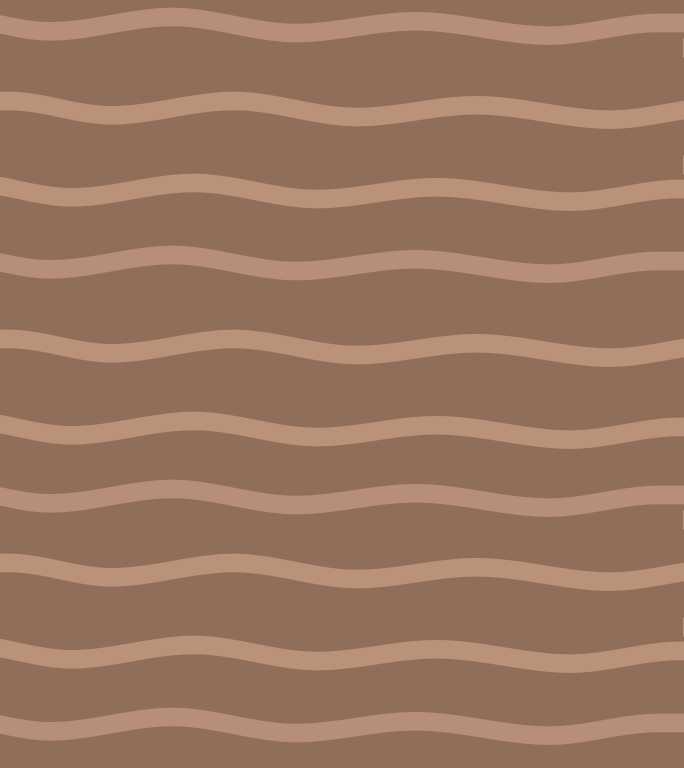
A WebGL 2 fragment shader for this pattern:

```glsl
#version 300 es
precision highp float;

uniform vec2 u_resolution;
out vec4 fragColor;

// Layout in sheet units, measured from the top left
const vec2 SHEET = vec2(682.0, 768.0);
const int ROWS = 10;
const int ROWS_PER_GROUP = 3;
const float GROUP_STEP = 238.0;
const float BAND_WIDTH = 18.6;
const vec3 ROW_DROP = vec3(0.0, 84.0, 166.0);
const vec3 ROW_SHIFT = vec3(0.0, 61.0, 21.0);

// Rows close up slightly where two tiles overlap
const int SEAM_ROW = 6;
const float SEAM_LIFT = 4.0;
const float TILE_LIFT = 14.0;

// Crests and troughs of one band
const int KNOTS = 7;
const float KNOT_X[KNOTS] = float[](-52.0, 50.0, 172.0, 295.0, 414.0, 548.0, 656.0);
const float KNOT_Y[KNOTS] = float[](17.0, 31.3, 17.0, 33.0, 21.3, 35.6, 23.0);

// Small print flaws
const vec2 SPECK_POS = vec2(475.0, -3.0);
const float SPECK_RADIUS = 0.6;
const float SPECK_STRENGTH = 0.6;
const float SLIVER_X = 681.0;
const float SLIVER_HALF = 9.5;
const vec3 SLIVER_DROP = vec3(48.0, 0.0, -1.0);

const vec3 GROUND = vec3(0.570, 0.430, 0.350);
const vec3 BAND = vec3(0.731, 0.568, 0.475);
const vec3 BAND_DULL = vec3(0.716, 0.557, 0.470);

// Height of the band centre, eased between successive knots
float waveCentre(float x) {
    float y = KNOT_Y[0];
    for (int i = 1; i < KNOTS; i++) {
        y += (KNOT_Y[i] - KNOT_Y[i - 1]) * smoothstep(KNOT_X[i - 1], KNOT_X[i], x);
    }
    return y;
}

float rowTop(int row) {
    int group = row / ROWS_PER_GROUP;
    float lift = row > SEAM_ROW ? TILE_LIFT : (row == SEAM_ROW ? SEAM_LIFT : 0.0);
    return float(group) * GROUP_STEP + ROW_DROP[row % ROWS_PER_GROUP] - lift;
}

// Antialiased coverage of a signed distance
float coverage(float dist, float pixel) {
    return clamp(0.5 - dist / pixel, 0.0, 1.0);
}

void main() {
    vec2 uv = gl_FragCoord.xy / u_resolution;
    vec2 p = vec2(uv.x, 1.0 - uv.y) * SHEET;
    vec2 pixel = SHEET / u_resolution;
    vec3 colour = GROUND;

    for (int row = 0; row < ROWS; row++) {
        int kind = row % ROWS_PER_GROUP;
        int group = row / ROWS_PER_GROUP;
        vec2 local = p - vec2(ROW_SHIFT[kind], rowTop(row));

        // Wavy band, the first of each group a little duller
        float bandDist = abs(local.y - waveCentre(local.x)) - 0.5 * BAND_WIDTH;
        vec3 tone = kind == 0 ? BAND_DULL : BAND;
        colour = mix(colour, tone, coverage(bandDist, pixel.y));

        // Stray speck above the band
        float speck = coverage(length(local - SPECK_POS) - SPECK_RADIUS, pixel.y);
        colour = mix(colour, BAND, SPECK_STRENGTH * speck);

        // Sliver of the neighbouring tile at the right edge
        if (group % 2 == 0 && kind != 1) {
            float sliver = coverage(SLIVER_X - p.x, pixel.x)
                * coverage(abs(local.y - SLIVER_DROP[kind]) - SLIVER_HALF, pixel.y);
            colour = mix(colour, BAND, sliver);
        }
    }

    fragColor = vec4(colour, 1.0);
}
```
